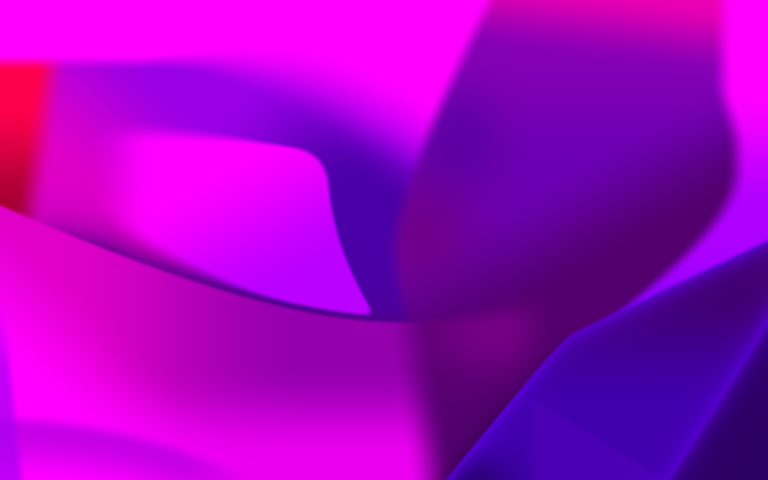
A Shadertoy shader for this background:

```glsl
// Draws soft overlapping folds of magenta, violet and indigo light.

const vec3 MAGENTA = vec3(1.0, 0.0, 1.0);
const vec3 VIOLET = vec3(0.68, 0.0, 1.0);
const vec3 PURPLE = vec3(0.42, 0.0, 0.70);
const vec3 INDIGO = vec3(0.29, 0.0, 0.65);
const vec3 PLUM = vec3(0.33, 0.0, 0.44);
const vec3 ROSE = vec3(0.88, 0.0, 0.78);
const vec3 RED = vec3(1.0, 0.0, 0.30);

// Rounded bend: parabolic near zero, straight far away.
float bend(float d, float slope, float radius) {
    return slope * d * d / (abs(d) + radius);
}

// Soft coverage of the positive side of an edge.
float cover(float d, float softness) {
    return smoothstep(-softness, softness, d);
}

float glow(vec2 p, vec2 center, vec2 size) {
    vec2 q = (p - center) / size;
    return exp(-dot(q, q));
}

float smoothMin(float a, float b, float k) {
    float h = max(k - abs(a - b), 0.0) / k;
    return min(a, b) - 0.25 * h * h * k;
}

// Height of the long fold crossing the left half.
float foldLine(float x) {
    return 0.329 + bend(x - 0.83, 0.5765, 0.8);
}

// Height of the diagonal crest at the lower right.
float crestLine(float x) {
    return 0.5 - 0.48 * (1.6 - x) - bend(max(1.2 - x, 0.0), 0.75, 0.04);
}

// Upper left: bright sky above a violet ribbon.
vec3 ribbon(vec2 p) {
    vec3 col = mix(ROSE, vec3(0.60, 0.0, 0.90), cover(p.x + p.y - 0.98, 0.22));
    col = mix(col, INDIGO, smoothstep(0.35, 0.74, p.x + 0.6 * (0.6 - p.y)));
    float red = cover(0.09 - p.x - 0.15 * (0.75 - p.y), 0.035);
    col = mix(col, RED * mix(0.65, 1.0, smoothstep(0.55, 0.8, p.y)), red);
    float shade = exp(-max(p.y - foldLine(p.x), 0.0) / 0.035);
    col = mix(col, vec3(0.31, 0.0, 0.52), 0.85 * shade * smoothstep(0.0, 0.25, p.x));
    float reach = max(min(p.x, 0.9) - 0.3, 0.0);
    float sky = p.y - 0.87 + 0.63 * reach * reach;
    float blur = mix(0.018, 0.10, smoothstep(0.3, 0.8, p.x));
    col = mix(col, VIOLET, 0.75 * cover(sky + 0.03, 0.09) * smoothstep(0.4, 0.8, p.x));
    return mix(col, MAGENTA, cover(sky - 0.5 * reach * 0.16, blur));
}

// Bright leaf framed by the ribbon.
vec3 leaf(vec3 col, vec2 p) {
    float drop = max(0.656 - p.y, 0.0);
    float side = 0.683 + drop * drop - p.x;
    float ahead = max(p.x - 0.25, 0.0);
    float top = 0.725 - 0.25 * ahead * ahead - p.y;
    float behind = max(0.6 - p.x, 0.0);
    float base = p.y - foldLine(p.x) - 0.012 - 0.4 * behind * behind;
    float edge = smoothMin(smoothMin(side, top, 0.07), base, 0.025);
    float blur = mix(0.03, 0.006, smoothstep(0.22, 0.62, p.x));
    float mask = cover(edge, blur) * cover(p.x - 0.25, 0.07);
    vec3 light = mix(MAGENTA, vec3(0.73, 0.0, 1.0), smoothstep(0.0, 0.35, 0.55 * p.x - p.y + 0.42));
    return mix(col, light, mask);
}

// Broad lower sheet with a luminous floor.
vec3 sheet(vec2 p) {
    vec3 col = mix(ROSE, vec3(0.58, 0.0, 0.68), smoothstep(0.1, 0.65, p.x));
    col = mix(col, vec3(0.92, 0.0, 0.94), smoothstep(0.24, 0.04, p.y));
    col = mix(col, MAGENTA, cover(0.42 - p.x - p.y, 0.16));
    vec3 shadow = mix(PLUM, vec3(0.46, 0.0, 0.52), glow(p, vec2(1.03, 0.31), vec2(0.15, 0.09)));
    col = mix(col, shadow, cover(p.x - 0.87 - 0.15 * (0.2 - p.y), 0.05));
    // Violet hem along the floor and the left border.
    float hem = 0.125 - 0.45 * p.x * p.x - p.y;
    float lift = cover(hem, 0.018) * smoothstep(0.13, 0.02, hem) * smoothstep(0.58, 0.35, p.x);
    col = mix(col, vec3(0.72, 0.0, 0.88), 0.8 * lift);
    float border = 0.045 - 0.11 * p.y - p.x;
    return mix(col, vec3(0.65, 0.0, 0.95), 0.7 * cover(border, 0.012) * smoothstep(0.4, 0.2, p.y));
}

// Shading of the large dome on the right.
vec3 dome(vec2 p) {
    vec3 col = mix(PURPLE, vec3(0.52, 0.0, 0.71), smoothstep(0.65, 0.9, p.y));
    col = mix(col, vec3(0.92, 0.0, 0.70), smoothstep(0.86, 1.02, p.y + 0.12 * (p.x - 1.3)));
    col = mix(col, vec3(0.44, 0.0, 0.52), 0.85 * glow(p, vec2(0.88, 0.51), vec2(0.12, 0.16)));
    col = mix(col, vec3(0.33, 0.0, 0.62), 0.7 * glow(p, vec2(0.96, 0.71), vec2(0.08, 0.1)));
    float slope = 0.40 + 0.55 * (p.x - 0.95) - p.y;
    return mix(col, vec3(0.32, 0.0, 0.43), cover(slope, 0.13));
}

// Blue facets beneath the diagonal crest.
vec3 facets(vec2 p, float depth) {
    vec3 col = mix(vec3(0.25, 0.0, 0.67), vec3(0.25, 0.0, 0.42), smoothstep(0.15, 0.42, p.y));
    float ridge = 0.17 - 0.62 * (p.x - 1.11) - p.y;
    col = mix(col, vec3(0.32, 0.0, 0.73), 0.7 * cover(ridge, 0.012) * cover(p.x - 1.11, 0.025));
    col = mix(col, vec3(0.14, 0.0, 0.40), 0.7 * glow(p, vec2(0.99, 0.0), vec2(0.08, 0.05)));
    float arc = p.x - 1.39 - 0.66 * p.y + 0.08 * p.y * p.y;
    col = mix(col, vec3(0.17, 0.0, 0.39), cover(arc, 0.012));
    col = mix(col, vec3(0.36, 0.0, 0.86), 0.8 * exp(-abs(arc) / 0.022));
    return mix(col, vec3(0.40, 0.0, 0.95), 0.8 * exp(-depth / 0.022));
}

void mainImage(out vec4 fragColor, in vec2 fragCoord) {
    vec2 p = fragCoord / iResolution.xy * vec2(1.6, 1.0);
    vec3 col = leaf(ribbon(p), p);

    // Bright space behind the dome's right edge.
    vec3 back = mix(VIOLET, MAGENTA, smoothstep(0.55, 0.82, p.y));
    back = mix(vec3(0.45, 0.0, 0.95), back, smoothstep(0.28, 0.5, p.y));
    col = mix(col, back, cover(p.x - 1.25, 0.1));

    float leftEdge = p.x - 0.822 - bend(p.y - 0.47, 0.55, 0.2425);
    float fall = bend(max(0.65 - p.y, 0.0), 2.2, 0.5);
    float rightEdge = 1.505 + 0.03 * smoothstep(0.83, 0.69, p.y) - fall - p.x;
    float rightBlur = mix(0.012, 0.025, smoothstep(0.25, 0.5, p.y));
    col = mix(col, dome(p), cover(leftEdge, 0.022) * cover(rightEdge, rightBlur));

    // The sheet fades into the dome toward the right.
    float below = foldLine(p.x) - p.y;
    float sheetBlur = mix(0.006, 0.04, smoothstep(0.85, 1.1, p.x));
    float sheetMask = cover(below, sheetBlur) * cover(1.12 - p.x, 0.07);
    col = mix(col, sheet(p), sheetMask);

    float depth = crestLine(p.x) - p.y;
    float crestShade = exp(-abs(depth) / 0.035) * smoothstep(1.25, 0.98, p.x) * smoothstep(0.85, 0.98, p.x);
    col = mix(col, vec3(0.18, 0.0, 0.28), 0.6 * crestShade);
    col = mix(col, facets(p, max(depth, 0.0)), cover(depth, 0.008));
    fragColor = vec4(col, 1.0);
}
```
